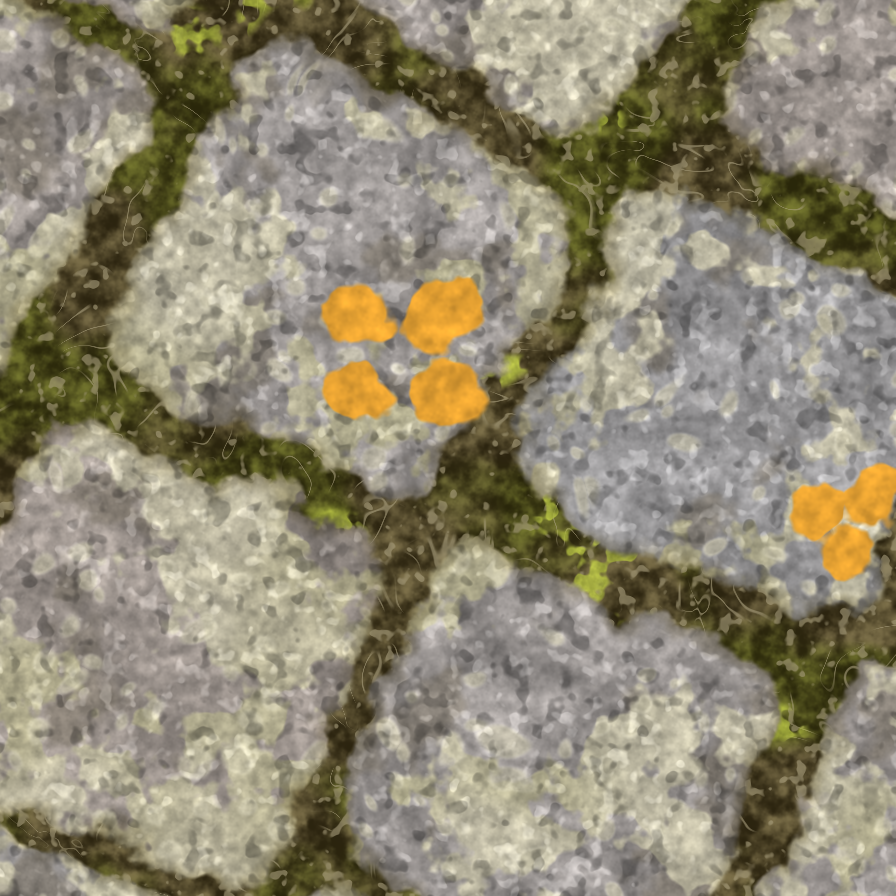
Give the GLSL for this texture, as a Shadertoy shader.

```glsl
// Weathered paving setts on a tilted, skewed lattice with mossy joints.
// Rounded boxes give the stones; layered noise adds pale crust lichen,
// fine grain, moss fibres, green tufts and clusters of orange lichen.
#define PITCH vec2(0.47, 0.45)
#define HALF_SIZE vec2(0.202, 0.196)
#define SKEW 0.10
#define STONE_GREY vec3(0.59, 0.57, 0.56)
#define LICHEN_PALE vec3(0.77, 0.75, 0.65)
#define MOSS_DARK vec3(0.17, 0.14, 0.06)
#define MOSS_LIGHT vec3(0.49, 0.44, 0.29)
#define LICHEN_ORANGE vec3(0.91, 0.64, 0.20)
#define TUFT_GREEN vec3(0.65, 0.69, 0.24)
#define CLUSTER_A vec2(0.45, 0.605)
#define CLUSTER_B vec2(0.945, 0.425)
#define TUFT_SPOT vec2(0.37, 0.395)

vec2 hash2(vec2 p) {
    vec3 h = fract(p.xyx * vec3(0.1031, 0.1030, 0.0973));
    h += dot(h, h.yzx + 33.33);
    return fract((h.xx + h.yz) * h.zy);
}

float noise(vec2 p) {
    vec2 i = floor(p), f = fract(p);
    f = f * f * (3.0 - 2.0 * f);
    float low = mix(hash2(i).x, hash2(i + vec2(1, 0)).x, f.x);
    float high = mix(hash2(i + vec2(0, 1)).x, hash2(i + vec2(1, 1)).x, f.x);
    return mix(low, high, f.y);
}

float fbm(vec2 p, int octaves) {
    float sum = 0.0, amp = 0.5, total = 0.0;
    for (int k = 0; k < octaves; k++) {
        sum += amp * noise(p);
        total += amp;
        amp *= 0.5;
        p = mat2(1.6, 1.2, -1.2, 1.6) * p + 19.7;
    }
    return sum / total;
}

mat2 rotation(float a) { return mat2(cos(a), sin(a), -sin(a), cos(a)); }

// Signed distance to the nearest stone in x, its random tint in y.
vec2 stones(vec2 p) {
    vec2 q = vec2(0.88 * p.x + 0.47 * (1.0 - p.y), 0.88 * (1.0 - p.y) - 0.47 * p.x);
    vec2 best = vec2(1.0, 0.0);
    for (int i = -1; i <= 1; i++)
    for (int j = -1; j <= 1; j++) {
        float column = round(q.x / PITCH.x) + float(i);
        float shift = 0.2 - SKEW * column;
        float row = round((q.y - shift) / PITCH.y) + float(j);
        vec2 h = hash2(vec2(column, row) + 41.0) - 0.5;
        vec2 centre = vec2(0.01 + PITCH.x * column, shift + PITCH.y * row) + 0.025 * h.yx;
        vec2 b = abs(rotation(0.2 * h.x) * (q - centre)) - HALF_SIZE - 0.025 * h + 0.06;
        float d = length(max(b, 0.0)) + min(max(b.x, b.y), 0.0) - 0.06;
        if (d < best.x) best = vec2(d, h.y);
    }
    return best;
}

// Scattered round spots: x is coverage, y is a bright rim.
vec2 spots(vec2 p, float share) {
    vec2 cell = floor(p), result = vec2(0.0);
    for (int i = -1; i <= 1; i++)
    for (int j = -1; j <= 1; j++) {
        vec2 id = cell + vec2(i, j), h = hash2(id + 7.0);
        float on = step(hash2(id + 83.0).y, share);
        float d = length(p - id - h) - mix(0.18, 0.48, h.x * h.y);
        vec2 spot = vec2(smoothstep(0.08, -0.08, d), smoothstep(0.12, 0.0, abs(d)));
        result = max(result, on * spot);
    }
    return result;
}

// Distance to two rings of orange lichen lobes.
float orangeLobes(vec2 p) {
    float d = 1.0;
    for (int k = 0; k < 7; k++) {
        bool first = k < 4;
        vec2 h = hash2(vec2(k, 5));
        float a = first ? 0.785 + 1.571 * float(k) : 0.6 + 2.094 * float(k);
        vec2 c = (first ? CLUSTER_A : CLUSTER_B) + (first ? 0.066 : 0.034) * vec2(cos(a), sin(a));
        vec2 v = rotation(a) * (p - c) * vec2(1.0, 0.8 + 0.4 * h.x);
        d = min(d, length(v) - 0.031 - 0.008 * h.y);
    }
    return d;
}

vec3 mossColour(vec2 p, vec2 warp, float grain) {
    float clump = fbm(p * 48.0, 3);
    vec3 col = mix(MOSS_DARK, MOSS_LIGHT, smoothstep(0.25, 0.82, 0.6 * clump + 0.4 * grain));
    col = mix(col, col * vec3(0.95, 1.08, 0.65), smoothstep(0.4, 0.65, fbm(p * 9.0 + 3.0, 3)));
    // Thin dry fibres and pale flecks
    float fibre = smoothstep(0.05, 0.01, abs(noise(p * 38.0 + warp * 14.0) - 0.5));
    fibre *= smoothstep(0.5, 0.68, fbm(p * 24.0 + 51.0, 2));
    float fleck = smoothstep(0.66, 0.78, fbm(p * 85.0 + 9.0, 2));
    col = mix(col, vec3(0.66, 0.62, 0.49), 0.6 * max(fibre, fleck));
    // Green tufts
    float tuft = spots(p * 9.0 + warp * 2.0, 0.13).x;
    tuft = max(tuft, smoothstep(0.048, 0.03, length(p - TUFT_SPOT)));
    tuft *= smoothstep(0.44, 0.56, fbm(p * 60.0 + 27.0, 2));
    return mix(col, TUFT_GREEN * (0.7 + 0.6 * grain), 0.85 * tuft);
}

vec3 stoneColour(vec2 p, vec2 warp, float grain, float tint) {
    float mottle = fbm(p * 22.0 + warp * 3.0, 4);
    vec3 col = STONE_GREY + tint * vec3(0.03, 0.0, -0.03);
    col *= 0.72 + 0.56 * mottle;
    col = mix(col, vec3(0.46, 0.43, 0.38), 0.6 * smoothstep(0.56, 0.7, fbm(p * 14.0 + 70.0, 4)));
    // Broad crusts with ragged edges, then small rimmed spots
    float patchField = fbm(p * 7.5 + warp + 12.0, 3) + 0.45 * (fbm(p * 36.0, 3) - 0.5);
    float crust = smoothstep(0.49, 0.56, patchField);
    vec3 pale = LICHEN_PALE * (0.84 + 0.3 * fbm(p * 55.0 + 5.0, 3));
    pale = mix(pale, pale * vec3(0.91, 0.91, 0.84), smoothstep(0.4, 0.65, fbm(p * 5.0 + 31.0, 2)));
    col = mix(col, pale, 0.85 * crust);
    vec2 spot = spots(p * 27.0 + warp * 3.0, 0.38);
    col = mix(col, LICHEN_PALE, 0.6 * spot.x) + 0.05 * spot.y;
    // Grain, pits and bright crystals
    col *= 0.8 + 0.4 * grain;
    col *= 1.0 - 0.25 * smoothstep(0.62, 0.78, fbm(p * 60.0 + 90.0, 2));
    return col + 0.13 * smoothstep(0.62, 0.8, fbm(p * 75.0 + 44.0, 2));
}

void mainImage(out vec4 fragColor, in vec2 fragCoord) {
    vec2 p = fragCoord / iResolution.y;
    vec2 warp = vec2(fbm(p * 6.0, 3), fbm(p * 6.0 + 17.0, 3)) - 0.5;
    float grain = fbm(p * 95.0, 3);
    vec2 stone = stones(p + 0.06 * warp);
    float edge = stone.x + 0.045 * (fbm(p * 26.0 + 8.0, 4) - 0.5);

    // Stones rise from the moss with a dirty margin
    vec3 surface = stoneColour(p, warp, grain, stone.y);
    surface *= mix(vec3(1.0), vec3(0.8, 0.78, 0.7), smoothstep(-0.022, 0.004, edge));
    vec3 col = mix(surface, mossColour(p, warp, grain), smoothstep(-0.004, 0.006, edge));

    // Orange lichen
    float lobe = orangeLobes(p + 0.03 * warp) + 0.03 * (fbm(p * 32.0 + 60.0, 3) - 0.5);
    vec3 orange = LICHEN_ORANGE * (0.78 + 0.42 * fbm(p * 65.0 + 2.0, 3));
    col = mix(col, orange, smoothstep(0.003, -0.003, lobe));
    fragColor = vec4(clamp(col, 0.0, 1.0), 1.0);
}
```
